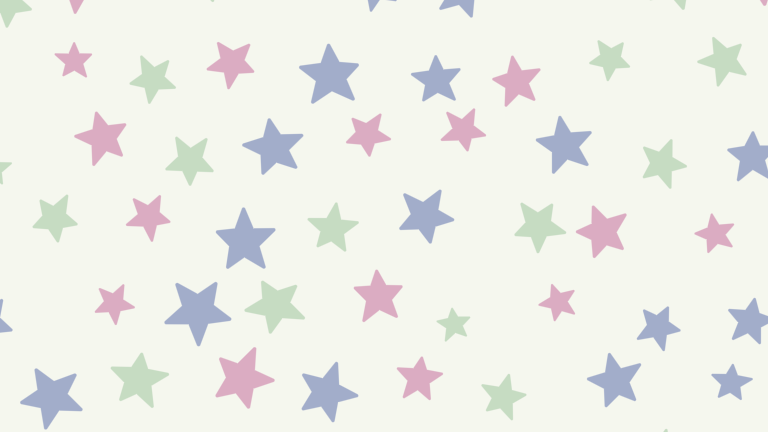
This pattern is drawn by a WebGL 1 fragment shader. Its source:

```glsl
precision highp float;
// Scattered soft-tipped pastel stars on a pale cream ground.

uniform vec2 u_resolution;

#define CELL vec2(0.22, 0.188)   // spacing of the staggered grid, in canvas heights
#define REACH 0.108              // each star stays within this distance of its cell centre
#define RADIUS_MIN 0.040
#define RADIUS_MAX 0.083
#define NOTCH 0.43               // inner radius relative to the outer one
#define ROUNDING 0.055           // tip rounding relative to the radius
#define ARM_VARIATION 0.16       // uneven arm lengths
#define ARM_BEND 0.22            // sideways lean of the arms

const float TAU = 6.2831853;
const vec3 CREAM = vec3(0.962, 0.967, 0.934);
const vec3 PINK  = vec3(0.858, 0.676, 0.760);
const vec3 GREEN = vec3(0.775, 0.862, 0.762);
const vec3 BLUE  = vec3(0.634, 0.680, 0.794);

float hash(vec2 p, float seed) {
  p = fract(p * vec2(0.1031, 0.1137) + seed * 0.0731);
  p += dot(p, p.yx + 33.33);
  return fract((p.x + p.y) * p.x * 47.13 + p.y * 91.7);
}

// Signed distance to a hand-cut star of unit radius
float starDistance(vec2 p, vec2 id) {
  float sector = TAU / 5.0;
  float angle = atan(p.y, p.x);
  float arm = floor(angle / sector + 0.5);
  angle -= arm * sector;
  arm = mod(arm, 5.0);

  vec2 notch = NOTCH * vec2(cos(0.5 * sector), sin(0.5 * sector));
  float stretch = ARM_VARIATION * (hash(id, 20.0 + arm) - 0.5);
  vec2 tip = vec2(1.0 - ROUNDING + stretch, 0.0);

  // Lean the arm, then mirror it so one edge describes both sides
  vec2 q = length(p) * vec2(cos(angle), sin(angle));
  q.y -= ARM_BEND * (hash(id, 30.0 + arm) - 0.5) * max(q.x - notch.x, 0.0);
  q.y = abs(q.y);

  vec2 edge = notch - tip;
  vec2 v = q - tip;
  float dist = length(v - edge * clamp(dot(v, edge) / dot(edge, edge), 0.0, 1.0));
  float inside = edge.x * v.y - edge.y * v.x;
  return (inside > 0.0 ? -dist : dist) - ROUNDING;
}

// Each run of three cells holds every colour once, in a shuffled order
vec3 starColour(vec2 id) {
  vec2 run = vec2(floor(id.x / 3.0), id.y);
  float turn = floor(3.0 * hash(run, 7.0));
  float way = hash(run, 8.0) < 0.5 ? 1.0 : -1.0;
  float pick = mod(way * id.x + turn + 0.5, 3.0);
  return pick < 1.0 ? PINK : (pick < 2.0 ? GREEN : BLUE);
}

void main() {
  vec2 p = gl_FragCoord.xy / u_resolution.y;
  float pixel = 1.0 / u_resolution.y;
  vec3 colour = CREAM;

  for (int j = -1; j <= 1; j++) {
    float row = floor(p.y / CELL.y) + float(j);
    float stagger = 0.5 * mod(row, 2.0);
    for (int i = -1; i <= 1; i++) {
      float column = floor(p.x / CELL.x - stagger) + float(i);
      vec2 id = vec2(column, row) + 11.0;

      // Small stars wander further, so neighbours never collide
      float size = 0.5 * (hash(id, 1.0) + hash(id, 2.0));
      float radius = mix(RADIUS_MIN, RADIUS_MAX, size);
      float heading = TAU * hash(id, 3.0);
      float wander = (REACH - radius) * sqrt(hash(id, 4.0));
      vec2 centre = (vec2(column + stagger, row) + 0.5) * CELL
                  + wander * vec2(cos(heading), sin(heading));

      // Random rotation
      float spin = TAU * hash(id, 5.0);
      float c = cos(spin), s = sin(spin);
      vec2 local = mat2(c, -s, s, c) * (p - centre) / radius;

      float dist = starDistance(local, id) * radius;
      float cover = 1.0 - smoothstep(-0.8 * pixel, 0.8 * pixel, dist);
      colour = mix(colour, starColour(id), cover);
    }
  }
  gl_FragColor = vec4(colour, 1.0);
}
```
